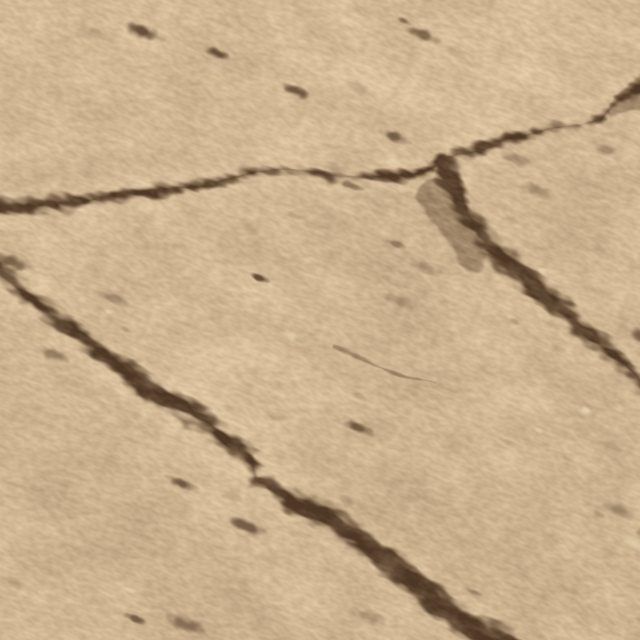
Give the GLSL for this texture, as a Shadertoy shader.

```glsl
// Dry sandy ground, softly grained, split by ragged dark cracks and dotted with pits.
#define SAND      vec3(0.815, 0.714, 0.577)
#define CRACK     vec3(0.305, 0.215, 0.140)
#define SILT      vec3(0.600, 0.500, 0.390)
#define PALE      vec3(0.930, 0.860, 0.740)
#define GRAIN_DIR -0.38
#define GRAIN     1.25
#define RAGGED    1.0
#define PIT_CELLS 8.0
#define PIT_SHARE 0.34

// Crack paths: x, y and half width.
const vec3 RIDGE[11] = vec3[](
    vec3(-0.02, 0.676, 0.012), vec3(0.156, 0.690, 0.009), vec3(0.320, 0.711, 0.008),
    vec3(0.404, 0.737, 0.007), vec3(0.480, 0.727, 0.004), vec3(0.573, 0.728, 0.004),
    vec3(0.651, 0.727, 0.013), vec3(0.716, 0.757, 0.011), vec3(0.833, 0.792, 0.006),
    vec3(0.937, 0.818, 0.004), vec3(1.020, 0.880, 0.010));
const vec3 BRANCH[5] = vec3[](
    vec3(0.690, 0.745, 0.020), vec3(0.723, 0.675, 0.012), vec3(0.781, 0.596, 0.017),
    vec3(0.898, 0.499, 0.015), vec3(1.020, 0.380, 0.005));
const vec3 FISSURE[10] = vec3[](
    vec3(-0.02, 0.590, 0.009), vec3(0.130, 0.473, 0.015), vec3(0.221, 0.395, 0.019),
    vec3(0.326, 0.342, 0.016), vec3(0.390, 0.288, 0.010), vec3(0.403, 0.250, 0.011),
    vec3(0.520, 0.186, 0.017), vec3(0.625, 0.108, 0.020), vec3(0.703, 0.043, 0.019),
    vec3(0.800, -0.02, 0.022));

vec2 hash2(vec2 p) {
    vec3 h = fract(vec3(p.xyx) * vec3(0.1031, 0.1030, 0.0973));
    h += dot(h, h.yzx + 33.33);
    return fract((h.xx + h.yz) * h.zy);
}

float corner(vec2 cell, vec2 offset) {
    float angle = 6.2832 * hash2(cell).x;
    return dot(vec2(cos(angle), sin(angle)), offset);
}

// Gradient noise, about -0.7 to 0.7.
float noise(vec2 p) {
    vec2 i = floor(p), f = p - i;
    vec2 u = f * f * f * (f * (f * 6.0 - 15.0) + 10.0);
    vec2 e = vec2(1.0, 0.0);
    return mix(mix(corner(i, f), corner(i + e, f - e), u.x),
               mix(corner(i + e.yx, f - e.yx), corner(i + 1.0, f - 1.0), u.x), u.y);
}

// Distance to a segment whose half width changes from a.z to b.z.
float taper(vec2 p, vec3 a, vec3 b) {
    vec2 ab = b.xy - a.xy, ap = p - a.xy;
    float h = clamp(dot(ap, ab) / dot(ab, ab), 0.0, 1.0);
    return length(ap - ab * h) - mix(a.z, b.z, h);
}

float crackDistance(vec2 p) {
    float d = 1.0;
    for (int i = 0; i < 10; i++) d = min(d, taper(p, RIDGE[i], RIDGE[i + 1]));
    for (int i = 0; i < 4; i++)  d = min(d, taper(p, BRANCH[i], BRANCH[i + 1]));
    for (int i = 0; i < 9; i++)  d = min(d, taper(p, FISSURE[i], FISSURE[i + 1]));
    return d;
}

// Soft ellipses of random size and strength, one per chosen cell.
float scatter(vec2 q, float cells, float share, vec2 radius, float seed) {
    vec2 base = floor(q * cells);
    float mask = 0.0;
    for (int k = 0; k < 9; k++) {
        vec2 cell = base + vec2(k % 3 - 1, k / 3 - 1);
        vec2 place = hash2(cell + seed), kind = hash2(cell + seed + 57.0);
        vec2 v = (q - (cell + place) / cells) / (radius * mix(0.5, 1.2, kind.y));
        float spot = smoothstep(1.3, 0.2, length(v) + 0.5 * noise(q * 70.0));
        mask = max(mask, spot * step(kind.x, share) * mix(0.3, 1.0, kind.x / share));
    }
    return mask;
}

void mainImage(out vec4 fragColor, in vec2 fragCoord) {
    vec2 p = fragCoord / iResolution.xy;
    vec2 along = vec2(cos(GRAIN_DIR), sin(GRAIN_DIR));
    vec2 q = vec2(dot(p, along), dot(p, vec2(-along.y, along.x)));

    // Sand: broad stains and fine slanted grain
    float fine = noise(q * vec2(45.0, 105.0)) + 0.8 * noise(q * vec2(95.0, 190.0) + 9.0);
    float tone = 0.040 * noise(p * 4.0 + 3.0) + 0.045 * noise(q * vec2(11.0, 19.0)) + 0.050 * fine;
    vec3 color = SAND + GRAIN * tone * vec3(1.0, 1.02, 0.95) + 0.02 * (p.y - 0.5);
    color = mix(color, PALE, 0.7 * scatter(q, 9.0, 0.12, vec2(0.013, 0.007), 21.0));

    // Pits and small stains
    float pits = scatter(q, PIT_CELLS, PIT_SHARE, vec2(0.026, 0.009), 4.0);
    float stains = scatter(q, 13.0, 0.25, vec2(0.018, 0.008), 80.0);
    color = mix(color, CRACK, max(0.85 * pits, 0.18 * stains));

    // Ragged edges
    vec2 bend = 0.012 * vec2(noise(p * 13.0), noise(p * 13.0 + 40.0));
    float rough = 0.012 * noise(q * vec2(16.0, 45.0)) + 0.008 * noise(q * vec2(45.0, 100.0) + 5.0);
    vec2 w = p + RAGGED * bend;
    float d = crackDistance(w) + RAGGED * rough;

    // Loose silt beside the junction and at the right end
    float silt = min(taper(w, vec3(0.683, 0.690, 0.028), vec3(0.742, 0.597, 0.020)),
                     taper(w, vec3(0.960, 0.828, 0.010), vec3(1.010, 0.855, 0.030)));
    color = mix(color, SILT + 0.07 * fine, 0.9 * smoothstep(0.004, -0.004, silt + 0.4 * rough));

    // Hairline
    float hair = taper(w, vec3(0.52, 0.46, 0.002), vec3(0.68, 0.40, 0.001)) + 0.3 * rough;
    color = mix(color, CRACK, 0.4 * smoothstep(0.003, -0.002, hair));

    // Lit rim, then the dark crack with crumbs inside
    color += 0.015 * smoothstep(0.030, 0.010, d) * smoothstep(0.002, 0.010, d);
    float depth = smoothstep(0.005, -0.010, d);
    float crumbs = 0.92 + 0.30 * noise(q * vec2(22.0, 50.0) + 7.0) + 0.12 * fine;
    color = mix(color, CRACK, depth * clamp(crumbs, 0.0, 1.0));

    fragColor = vec4(clamp(color, 0.0, 1.0), 1.0);
}
```
